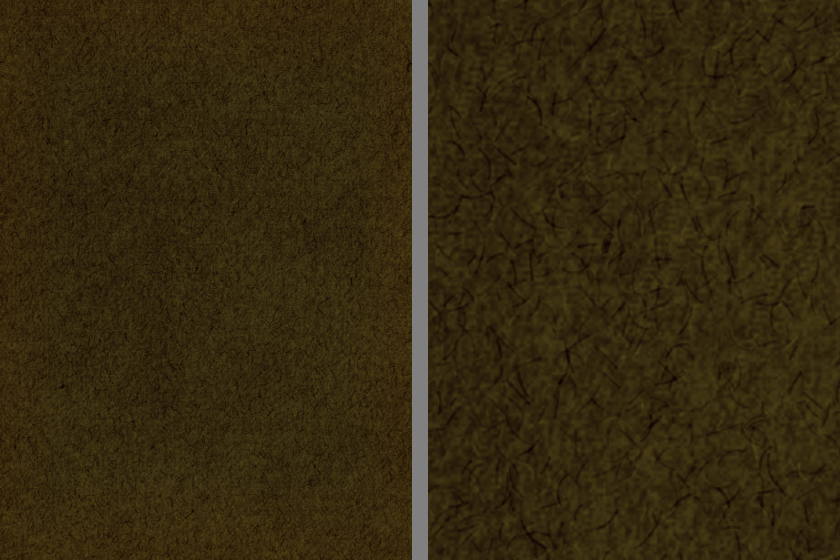
Left: the whole. Right: its middle third, enlarged.
This texture is drawn by a Shadertoy shader. Its source:

```glsl
const vec3 DARK_BROWN = vec3(0.115, 0.068, 0.024);
const vec3 OLIVE = vec3(0.262, 0.220, 0.074);
const vec3 EDGE_WARMTH = vec3(0.018, 0.002, -0.004);
const vec3 FLECK_COLOR = vec3(0.42, 0.37, 0.20);
const float BASE_TONE = 0.67;
const float GRAIN_SCALE = 330.0;
const float GRAIN_CONTRAST = 0.50;
const float MOTTLE_CONTRAST = 0.16;
const float FIBRE_CONTRAST = 0.42;
const float HAIR_CONTRAST = 0.55;
const float SPECK_CONTRAST = 0.65;
const float FIBRE_LEAN = 1.30;   // mean direction, radians from horizontal
const float FIBRE_SPREAD = 2.4;  // range of directions, radians
const int FIBRE_LAYERS = 4;

float hash(vec2 p) {
    return fract(sin(dot(p, vec2(127.1, 311.7))) * 43758.5453);
}

float valueNoise(vec2 p) {
    vec2 cell = floor(p);
    vec2 f = fract(p);
    f = f * f * (3.0 - 2.0 * f);
    float low = mix(hash(cell), hash(cell + vec2(1, 0)), f.x);
    float high = mix(hash(cell + vec2(0, 1)), hash(cell + vec2(1, 1)), f.x);
    return mix(low, high, f.y);
}

// Coverage of bent strokes, at most one per grid cell
float strokes(vec2 p, float cellSize, float halfLength, float halfWidth,
              float density, float seed) {
    float soft = max(0.6 / iResolution.y, 0.0004);
    vec2 home = floor(p / cellSize);
    float cover = 0.0;
    for (int j = -1; j <= 1; j++) {
        for (int i = -1; i <= 1; i++) {
            vec2 cell = home + vec2(i, j);
            vec2 key = cell + seed * 17.3;
            if (hash(key + 5.1) > density) continue;
            vec2 centre = (cell + vec2(hash(key), hash(key + 9.7))) * cellSize;
            float angle = FIBRE_LEAN + (hash(key + 23.9) - 0.5) * FIBRE_SPREAD;
            float c = cos(angle), s = sin(angle);
            vec2 d = p - centre;
            vec2 q = vec2(c * d.x + s * d.y, c * d.y - s * d.x);
            float bend = (hash(key + 31.3) - 0.5) * 0.9 / halfLength;
            q.y -= bend * q.x * q.x;
            float reach = halfLength * mix(0.35, 1.0, hash(key + 41.7));
            float dist = length(vec2(max(abs(q.x) - reach, 0.0), q.y));
            float ink = 1.0 - smoothstep(halfWidth - soft, halfWidth + soft, dist);
            cover = max(cover, ink * mix(0.25, 1.0, hash(key + 53.2)));
        }
    }
    return cover;
}

void mainImage(out vec4 fragColor, in vec2 fragCoord) {
    vec2 uv = fragCoord / iResolution.xy;
    vec2 p = fragCoord / iResolution.y;

    // Broad shading: dim upper left, lighter foot
    float shade = exp(-dot((uv - vec2(0.2, 0.62)) * vec2(2.4, 2.6),
                           (uv - vec2(0.2, 0.62)) * vec2(2.4, 2.6)));
    float tone = BASE_TONE - 0.11 * shade + 0.07 * (0.5 - uv.y);
    tone += MOTTLE_CONTRAST * (valueNoise(p * 14.0) - 0.5);
    tone += MOTTLE_CONTRAST * (valueNoise(p * 55.0 + 7.0) - 0.5);

    // Paper grain, slightly drawn out along the fibres
    vec2 along = vec2(cos(FIBRE_LEAN), sin(FIBRE_LEAN));
    vec2 g = vec2(dot(p, along) * 0.6, dot(p, vec2(-along.y, along.x)));
    tone += GRAIN_CONTRAST * (valueNoise(g * GRAIN_SCALE) - 0.5);
    tone += GRAIN_CONTRAST * (valueNoise(p * GRAIN_SCALE * 1.4 + 31.0) - 0.5);

    // Matted short fibres, mostly dark with some pale ones
    for (int i = 0; i < FIBRE_LAYERS; i++) {
        float seed = float(i) + 1.0;
        vec2 shifted = p + seed * vec2(0.137, 0.071);
        tone -= FIBRE_CONTRAST * strokes(shifted, 0.021, 0.0095, 0.0009, 0.8, seed);
    }
    tone += 0.28 * strokes(p, 0.016, 0.006, 0.0009, 0.9, 11.0);

    // Longer hairs and sparse thick specks
    tone -= HAIR_CONTRAST * strokes(p, 0.045, 0.014, 0.0010, 0.5, 21.0);
    tone -= SPECK_CONTRAST * strokes(p, 0.11, 0.006, 0.0024, 0.25, 31.0);

    vec3 color = mix(DARK_BROWN, OLIVE, clamp(tone, -0.35, 1.25));

    // Warmer margins and a few tiny pale flecks
    vec2 margin = min(uv, 1.0 - uv);
    color += EDGE_WARMTH * (1.0 - smoothstep(0.0, 0.16, min(margin.x, margin.y)));
    color = mix(color, FLECK_COLOR, 0.6 * strokes(p, 0.12, 0.001, 0.0010, 0.3, 41.0));

    fragColor = vec4(max(color, 0.0), 1.0);
}
```
